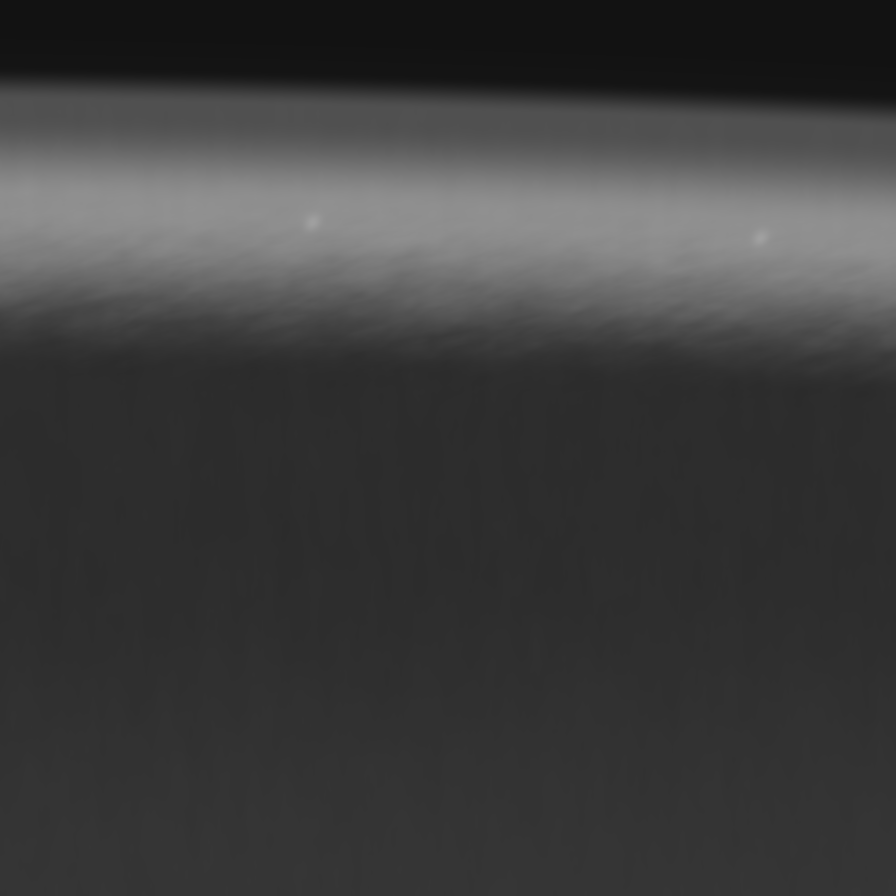
A three.js fragment shader for this background:

```glsl
// A soft grey light band under a black strip, fading into a dark matte surface.
// Depth below a gently sagging edge drives the tone; slanted value noise
// roughens the lower side of the band and faint streaks texture the rest.

#define STRIP_TONE 0.07
#define SHELF_TONE 0.315
#define BAND_TONE 0.56
#define SURFACE_TONE 0.175
#define FLOOR_LIFT 0.033
#define EDGE_TOP 0.907
#define EDGE_SOFTNESS 0.019
#define ROUGHNESS 0.024
#define GRAIN 0.035
#define STREAKS 0.012
#define GLINT 0.07

varying vec2 vUv;

float hash(vec2 p) {
  return fract(sin(dot(p, vec2(127.1, 311.7))) * 43758.5453);
}

float valueNoise(vec2 p) {
  vec2 cell = floor(p);
  vec2 f = fract(p);
  f = f * f * (3.0 - 2.0 * f);
  float low = mix(hash(cell), hash(cell + vec2(1.0, 0.0)), f.x);
  float high = mix(hash(cell + vec2(0.0, 1.0)), hash(cell + 1.0), f.x);
  return mix(low, high, f.y);
}

// Layered noise centred on zero
float fbm(vec2 p) {
  float sum = 0.0;
  float amplitude = 0.5;
  for (int i = 0; i < 3; i++) {
    sum += amplitude * (valueNoise(p) - 0.5);
    p = p * 2.03 + 17.3;
    amplitude *= 0.5;
  }
  return sum;
}

void main() {
  vec2 uv = vUv;

  // Depth below the sagging upper edge
  float edge = EDGE_TOP - 0.016 * uv.x - 0.016 * uv.x * uv.x;
  float depth = edge - uv.y;

  // Slanted fibres, strongest on the lower side of the band
  vec2 fibre = vec2(uv.x * 22.0, (uv.y - 0.22 * uv.x) * 60.0);
  float rough = fbm(fibre);
  float roughZone = smoothstep(0.08, 0.2, depth)
                  * (1.0 - smoothstep(0.25, 0.36, depth));
  float bandDepth = depth + ROUGHNESS * rough * roughZone;

  // Tones from the black strip down to the matte surface
  float strip = STRIP_TONE + 0.012 * smoothstep(-0.07, 0.0, depth);
  float surface = SURFACE_TONE + FLOOR_LIFT * smoothstep(0.4, 0.0, uv.y);
  float tone = mix(strip, SHELF_TONE,
                   smoothstep(-EDGE_SOFTNESS, EDGE_SOFTNESS, depth));
  tone = mix(tone, BAND_TONE, smoothstep(0.035, 0.128, bandDepth));
  tone = mix(tone, surface, smoothstep(0.14, 0.32, bandDepth));

  // Fine grain in the band and faint upright streaks everywhere below the edge
  tone += GRAIN * fbm(fibre * 1.6 + 5.0) * roughZone;
  float streak = fbm(uv * vec2(60.0, 14.0)) + 0.5 * fbm(uv * 34.0 + 9.0);
  tone += STREAKS * streak * smoothstep(-0.02, 0.05, depth);

  // Two small glints along the crest
  for (int i = 0; i < 2; i++) {
    vec2 offset = vec2(uv.x - 0.349 - 0.5 * float(i), depth - 0.148);
    offset.y += 0.3 * offset.x;
    tone += GLINT * exp(-dot(offset, offset) / 0.00008);
  }

  gl_FragColor = vec4(vec3(tone), 1.0);
}
```
